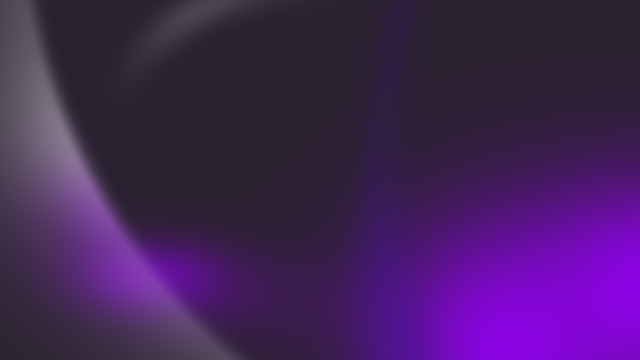
This background is drawn by a WebGL 2 fragment shader. Its source:

```glsl
#version 300 es
precision highp float;
// Dark plum backdrop with violet light pools at the lower right, a faint
// vertical beam, and a large pale arc at the left. Every light is a Gaussian
// or exponential falloff, layered over the base colour with mix.

uniform vec2 u_resolution;
out vec4 fragColor;

const vec3 PLUM   = vec3(0.163, 0.129, 0.185);
const vec3 VIOLET = vec3(0.590, 0.000, 0.970);
const vec3 INDIGO = vec3(0.270, 0.080, 0.620);
const vec3 ORCHID = vec3(0.640, 0.310, 0.850);
const vec3 SILVER = vec3(0.620, 0.590, 0.640);

// Bell curve, 1 at x = 0
float bell(float x, float width) {
    float t = x / width;
    return exp(-t * t);
}

// Elliptical pool of light
float pool(vec2 p, vec2 center, vec2 radius) {
    vec2 q = (p - center) / radius;
    return exp(-dot(q, q));
}

// Signed distance to a circle, positive outside
float circle(vec2 p, vec2 center, float radius) {
    return length(p - center) - radius;
}

// Combines two lights without exceeding 1
float screen(float a, float b) {
    return 1.0 - (1.0 - a) * (1.0 - b);
}

// Rim light: short falloff inside the circle, long falloff outside
float rim(float d, float inner, float outer) {
    return d < 0.0 ? bell(d, inner) : exp(-d * d / (outer * (d + 0.04)));
}

// Bent vertical beam that widens toward the bottom
float beam(vec2 p) {
    float bend = p.y - 0.48;
    float axis = 1.055 + 0.25 * bend * bend;
    float low = 1.0 - smoothstep(0.0, 0.65, p.y);
    float strength = mix(0.15, 0.42, low);
    return strength * bell(p.x - axis, mix(0.055, 0.11, low));
}

// Two hot spots joined by a broad haze
float violetLight(vec2 p) {
    float haze = 0.5 * pool(p, vec2(1.60, 0.12), vec2(0.50, 0.36));
    float bottomSpot = 0.82 * pool(p, vec2(1.40, 0.02), vec2(0.30, 0.30));
    float sideSpot = 0.82 * pool(p, vec2(1.80, 0.21), vec2(0.25, 0.26));
    return screen(haze, screen(bottomSpot, sideSpot));
}

void main() {
    // Height is one unit; the width is fitted to a 16:9 layout
    vec2 p = gl_FragCoord.xy / u_resolution * vec2(16.0 / 9.0, 1.0);
    vec3 color = PLUM;

    // Lower right lights and beam
    color = mix(color, VIOLET, violetLight(p));
    color = mix(color, INDIGO, beam(p));

    // Violet spill on the inner side of the arc
    float spill = 0.55 * pool(p, vec2(0.42, 0.23), vec2(0.20, 0.10));
    spill = screen(spill, 0.14 * pool(p, vec2(0.65, 0.17), vec2(0.30, 0.13)));
    color = mix(color, VIOLET, spill);

    // Faint silver crescent at the top
    float crescent = bell(circle(p, vec2(0.80, 0.50), 0.53), 0.055);
    crescent *= pool(p, vec2(0.55, 1.00), vec2(0.24, 0.22));
    color = mix(color, SILVER, 0.30 * crescent);

    // Large arc, silver above and orchid below
    float d = circle(p, vec2(1.733, 1.278), 1.69);
    float glow = rim(d, 0.035, 0.17);
    float strength = mix(0.32, 0.80, bell(p.y - 0.54, 0.30));
    float tint = pool(p, vec2(0.25, 0.31), vec2(0.26, 0.21));
    color = mix(color, mix(SILVER, ORCHID, tint), glow * strength);

    fragColor = vec4(color, 1.0);
}
```
